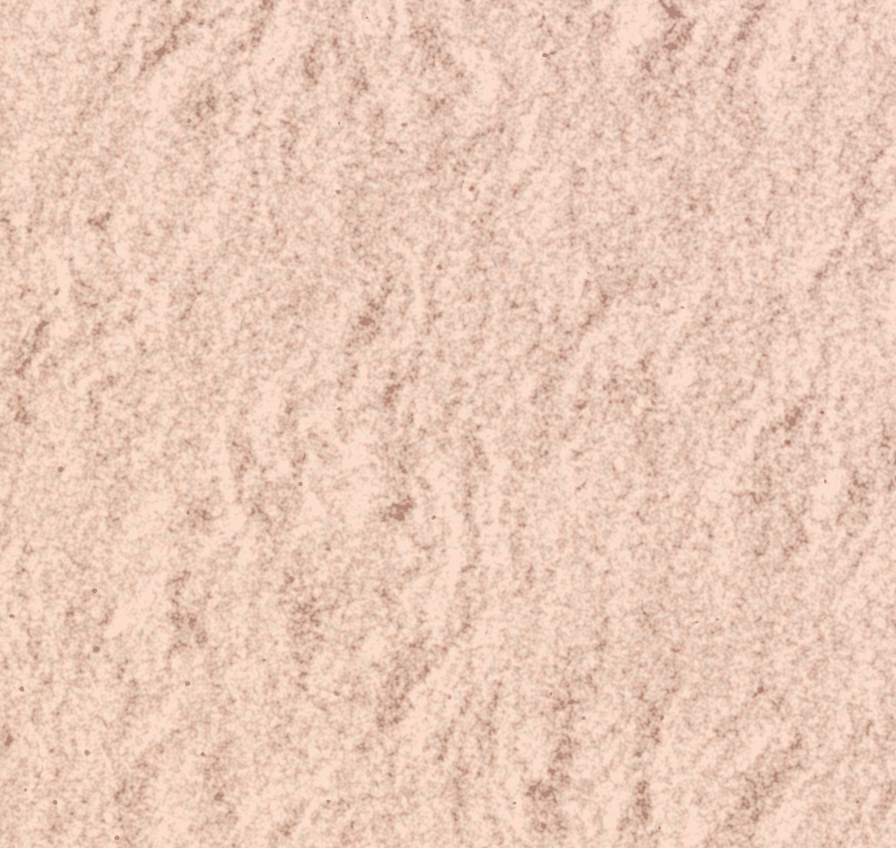
Write a Shadertoy shader that draws this texture.

```glsl
const vec3 CREST  = vec3(0.972, 0.853, 0.784);
const vec3 BASE   = vec3(0.930, 0.810, 0.740);
const vec3 CREASE = vec3(0.848, 0.705, 0.635);
const vec3 SHADOW = vec3(0.710, 0.540, 0.470);
const vec3 SPECK  = vec3(0.620, 0.410, 0.330);

const vec2  LIGHT = vec2(-0.38, 0.10);   // step towards the light, in noise cells
const float LEAN = 0.12;                 // sideways lean of the streaks
const float WANDER = 0.055;              // local change of that lean
const float LUMP_SCALE = 15.0;           // cells per canvas height
const float LUMP_STEP = 1.85;
const float LUMP_AMOUNT = 1.55;
const float GRAIN_SCALE = 82.0;
const float GRAIN_STEP = 1.65;
const float GRAIN_AMOUNT = 2.0;
const float CREASE_DEPTH = 1.6;
const float SPECK_SCALE = 24.0;
const float SPECK_CHANCE = 0.12;
const float BRIGHTNESS = 0.10;
const float HUE_GRAIN = 0.035;
const mat2  TURN = mat2(0.8, 0.6, -0.6, 0.8);

vec2 hash2(vec2 cell) {
    uvec2 v = uvec2(ivec2(cell) + 4096);
    for (int i = 0; i < 2; i++) {
        v = v * 1664525u + 1013904223u;
        v.x += v.y * 1664525u;
        v.y += v.x * 1664525u;
        v ^= v >> 16u;
    }
    return vec2(v) / 4294967295.0;
}

float cornerSlope(vec2 cell, vec2 offset) {
    float angle = 6.28319 * hash2(cell).x;
    return dot(vec2(cos(angle), sin(angle)), offset);
}

// Gradient noise, centred on zero
float noise(vec2 p) {
    vec2 i = floor(p), f = p - i;
    vec2 w = f * f * f * (f * (f * 6.0 - 15.0) + 10.0);
    vec2 x = vec2(1.0, 0.0);
    float low  = mix(cornerSlope(i, f), cornerSlope(i + x, f - x), w.x);
    float high = mix(cornerSlope(i + x.yx, f - x.yx), cornerSlope(i + 1.0, f - 1.0), w.x);
    return mix(low, high, w.y);
}

// Side-lit lumps, taller than wide
float lumps(vec2 p) {
    float sum = 0.0, scale = LUMP_SCALE;
    for (int i = 0; i < 3; i++) {
        vec2 q = p * scale * vec2(1.0, 0.55 + 0.12 * float(i)) + 17.3 * float(i);
        sum += noise(q) - noise(q + LIGHT);
        scale *= LUMP_STEP;
    }
    return sum * LUMP_AMOUNT;
}

// Powdery grain without direction
float grain(vec2 p) {
    float sum = 0.0;
    vec2 q = p * GRAIN_SCALE;
    for (int i = 0; i < 3; i++) {
        q = TURN * q + 23.7;
        sum += noise(q);
        q *= GRAIN_STEP;
    }
    return sum * GRAIN_AMOUNT;
}

// Short, thin, broken cracks that run along the lean
float creases(vec2 p) {
    float ragged = 0.4 * noise(p * 55.0 + 5.7);
    float line = abs(noise(p * vec2(25.0, 9.0) + 31.4) + ragged);
    float patches = smoothstep(0.05, 0.36, noise(p * vec2(19.0, 10.0) + 63.1));
    float broken = smoothstep(-0.3, 0.25, noise(TURN * p * 70.0 + 12.9));
    return patches * broken * (1.0 - smoothstep(0.0, 0.15, line));
}

// Sparse ragged mineral specks, one candidate per cell
float specks(vec2 p) {
    vec2 q = p * SPECK_SCALE;
    vec2 cell = floor(q);
    vec2 traits = hash2(cell + 311.0);
    vec2 centre = 0.25 + 0.5 * hash2(cell + 97.0);
    float radius = mix(0.06, 0.15, traits.y * traits.y);
    float d = length(q - cell - centre) + 0.11 * noise(p * 130.0);
    return step(traits.x, SPECK_CHANCE) * (1.0 - smoothstep(0.1 * radius, radius, d));
}

vec3 stoneColour(float tone) {
    vec3 c = mix(SHADOW, CREASE, clamp((tone + 2.9) / 1.4, 0.0, 1.0));
    c = mix(c, BASE, clamp((tone + 1.5) / 1.7, 0.0, 1.0));
    return mix(c, CREST, clamp((tone - 0.2) / 1.0, 0.0, 1.35));
}

void mainImage(out vec4 fragColor, in vec2 fragCoord) {
    vec2 p = fragCoord / iResolution.y;
    vec2 leaning = vec2(p.x - LEAN * p.y, p.y) + 3.0;
    leaning.x += WANDER * noise(p * 5.5 + 21.8);
    leaning += 0.012 * vec2(noise(p * 24.0 + 2.6), noise(p * 24.0 + 52.4));

    // Relief, grain and broad mottling
    float roughness = clamp(1.0 + 1.2 * noise(p * 4.5 + 8.2), 0.6, 1.5);
    float tone = BRIGHTNESS + roughness * lumps(leaning) + grain(p);
    tone += 0.6 * noise(p * 5.0 + 40.6) - 0.15 * (p.x + p.y - 1.0);
    tone -= CREASE_DEPTH * creases(leaning);

    // Colour, with a pinker upper right and a warmer lower left
    vec3 colour = stoneColour(tone);
    colour.b += 0.010 * (p.x + p.y - 1.0);
    colour += HUE_GRAIN * noise(p * 75.0 + 71.9) * vec3(0.6, -0.3, -0.6);
    colour = mix(colour, SPECK, 0.65 * specks(p));

    fragColor = vec4(clamp(colour, 0.0, 1.0), 1.0);
}
```
